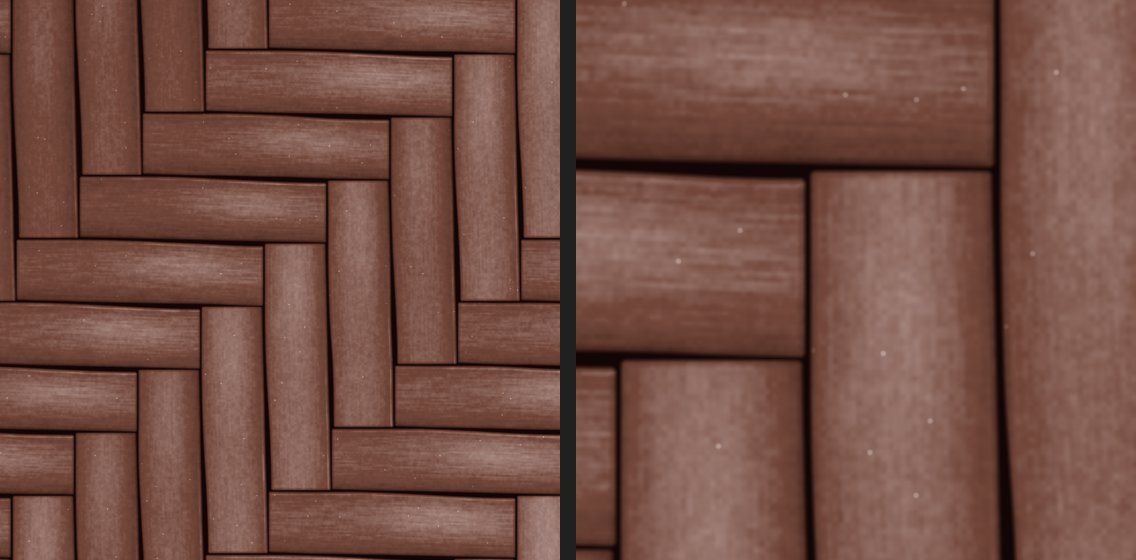
Left, the full canvas; right, a detail of the centre.
Give the GLSL for this pattern, as a three.js fragment shader.

```glsl
varying vec2 vUv;

#define CELLS 8.88
#define ORIGIN vec2(0.17, 0.77)
#define SPAN 4.0
#define SOFT 0.018
#define GAP vec3(0.07, 0.02, 0.02)
#define SHADE vec3(0.27, 0.14, 0.105)
#define BODY vec3(0.45, 0.28, 0.23)
#define SHEEN vec3(0.74, 0.64, 0.62)

float hash(vec2 p) {
  p = fract(p * vec2(0.1031, 0.1137));
  p += dot(p, p.yx + 33.33);
  return fract((p.x + p.y) * p.x * 57.3);
}

float noise(vec2 p) {
  vec2 i = floor(p), f = fract(p);
  f = f * f * (3.0 - 2.0 * f);
  return mix(mix(hash(i), hash(i + vec2(1.0, 0.0)), f.x),
             mix(hash(i + vec2(0.0, 1.0)), hash(i + 1.0), f.x), f.y);
}

float bell(float x, float center, float width) {
  float k = (x - center) / width;
  return exp(-k * k);
}

// One strand of the twill: signed distance, position along, position across, seed.
// Positive seeds run across the canvas, negative seeds run down it.
vec4 strand(vec2 q, vec2 cell) {
  float phase = mod(cell.x + cell.y - 3.0, 2.0 * SPAN);
  bool across = phase < SPAN;
  vec2 start = across ? cell - vec2(phase, 0.0) : cell - vec2(0.0, phase - SPAN);
  vec2 p = across ? q - start : (q - start).yx;
  float seed = 0.1 + 0.9 * hash(start + 40.0);

  // The sides lean towards the far end of the strand
  float t = clamp(p.x / SPAN, 0.0, 1.0);
  float wobble = 0.012 * (noise(vec2(p.x * 1.3, seed * 90.0)) - 0.5);
  float low = 0.03 + 0.1 * smoothstep(0.3, 1.0, t) + wobble;
  float high = 0.985 + 0.09 * t + wobble;
  float side = max(low - p.y, p.y - high);
  float end = max(0.095 - p.x, p.x - SPAN);

  // Slightly rounded corners
  float r = 0.03;
  vec2 e = vec2(side, end) + r;
  float d = min(max(e.x, e.y), 0.0) + length(max(e, 0.0)) - r;
  return vec4(d, t, (p.y - low) / (high - low), across ? seed : -seed);
}

float strandTone(vec4 s, vec2 q) {
  float t = s.y, w = s.z, seed = abs(s.w);
  bool across = s.w > 0.0;

  // Rounded body, with a broad soft reflection
  float arch = 1.0 - pow(abs(2.0 * w - 0.88), 2.6);
  float tone = 0.27 + 0.23 * arch + 0.1 * (seed - 0.5);
  tone += across
    ? 0.2 * bell(t, 0.7, 0.26) * bell(w, 0.38, 0.32)
    : 0.15 * bell(t, 0.2, 0.3) * bell(w, 0.5, 0.35) + 0.05 * bell(t, 0.85, 0.25);

  // Thin bright lip on the lit side
  float lip = across ? bell(w, 0.035, 0.022) : bell(w, 0.965, 0.02);
  float lipFade = across ? 0.5 + 0.5 * t : smoothstep(0.15, 0.7, t);
  tone += 0.36 * lip * lipFade * (0.4 + 0.6 * noise(vec2(t * 16.0, seed * 70.0)));

  // Lengthwise fibres, matte grain and stray pale flecks
  float fibre = noise(vec2(t * 14.0, w * 34.0) + seed * 60.0);
  float grain = noise(q * 31.0) + noise(q * 17.0 + 9.0) - 1.0;
  tone += (across ? 0.12 : 0.06) * (fibre - 0.5) + 0.07 * grain;
  vec2 fleckCell = floor(q * 8.0);
  vec2 fleckAt = 0.25 + 0.5 * vec2(hash(fleckCell + 11.0), hash(fleckCell + 57.0));
  float fleck = 1.0 - smoothstep(0.05, 0.17, length(fract(q * 8.0) - fleckAt));
  tone += 0.22 * fleck * step(0.965, hash(fleckCell + 83.0));

  // Contact shade towards the seams
  return tone - 0.2 * smoothstep(-0.05, 0.0, s.x);
}

void main() {
  vec2 q = vec2(vUv.x, 1.0 - vUv.y) * CELLS - ORIGIN;

  // Leaning strands spill into the cells to the right and below
  vec4 nearest = vec4(9.0);
  for (int j = -1; j <= 0; j++) {
    for (int i = -1; i <= 0; i++) {
      vec4 s = strand(q, floor(q) + vec2(float(i), float(j)));
      if (s.x < nearest.x) nearest = s;
    }
  }

  // Light falls off towards the upper left
  float tone = strandTone(nearest, q) + 0.05 + 0.09 * (vUv.x - vUv.y);
  tone = clamp(tone, 0.0, 1.0);
  vec3 color = mix(SHADE, BODY, min(tone * 2.0, 1.0));
  color = mix(color, SHEEN, max(tone * 2.0 - 1.0, 0.0));
  color = mix(color, GAP, smoothstep(-SOFT, SOFT, nearest.x));
  gl_FragColor = vec4(color, 1.0);
}
```
